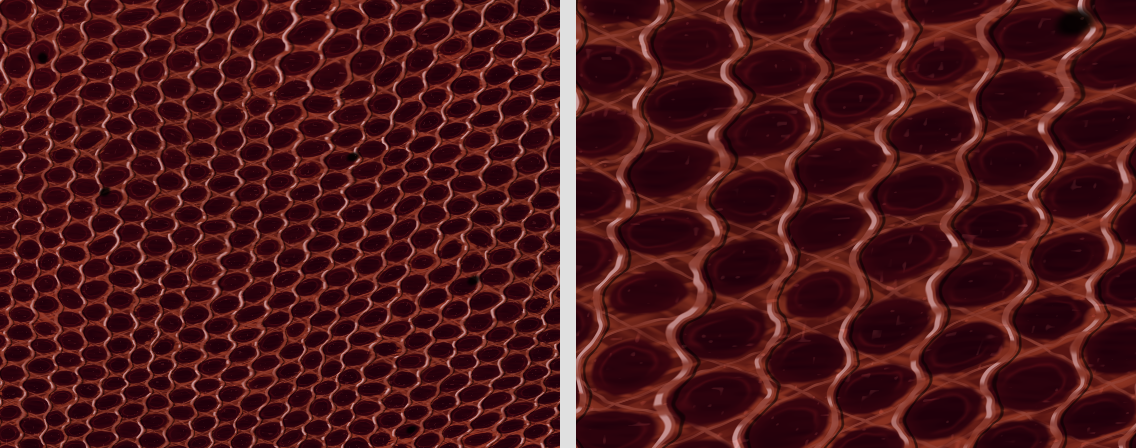
Left, the full canvas; right, a detail of the centre.
This texture is drawn by a Shadertoy shader. Its source:

```glsl
// Dark red reptile leather: staggered oval scales in a web of fibres and glossy cords.

const float COLUMN_WIDTH = 0.066;   // at the top edge, in canvas heights
const float COLUMN_LEAN  = 0.08;    // leftward drift of the columns going down
const float CONVERGENCE  = 0.20;    // narrowing of the columns going down
const float ROWS_TOP     = 17.5;    // rows per canvas height at the top
const float ROWS_GROWTH  = 3.0;     // extra rows gathered toward the bottom
const vec2  SCALE_RADII  = vec2(0.53, 0.415); // oval half size, in cells
const float CORD_SWAY    = 0.10;    // sideways swing of the cords
const float CORD_WIDTH   = 0.045;
const float FIBRE_WIDTH  = 0.018;

const vec3 DEEP    = vec3(0.125, 0.000, 0.040);
const vec3 WINE    = vec3(0.225, 0.018, 0.055);
const vec3 RUST    = vec3(0.330, 0.075, 0.065);
const vec3 COPPER  = vec3(0.530, 0.190, 0.125);
const vec3 ROSE    = vec3(0.630, 0.340, 0.310);
const vec3 GLINT   = vec3(0.830, 0.650, 0.660);
const float TAU = 6.2831853;

float hash(vec2 p) {
    vec3 q = fract(p.xyx * vec3(0.1031, 0.1030, 0.0973));
    q += dot(q, q.yzx + 33.33);
    return fract((q.x + q.y) * q.z);
}

float noise(vec2 p) {
    vec2 i = floor(p), f = fract(p);
    f = f * f * (3.0 - 2.0 * f);
    return mix(mix(hash(i), hash(i + vec2(1, 0)), f.x),
               mix(hash(i + vec2(0, 1)), hash(i + vec2(1, 1)), f.x), f.y);
}

// Canvas position to (column, row), with gentle irregular stretching.
vec2 hideCoords(vec2 p) {
    float t = 1.0 - p.y;
    vec2 g = vec2((p.x + COLUMN_LEAN * t) / (1.0 - CONVERGENCE * t) / COLUMN_WIDTH + 0.3,
                  t * (ROWS_TOP + ROWS_GROWTH * t));
    vec2 drift = vec2(noise(p * 5.0 + 3.0), noise(p * 4.0 + 17.0)) - 0.5;
    vec2 wobble = vec2(noise(g * 0.9 + 40.0), noise(g * 0.9 + 71.0)) - 0.5;
    return g + drift * vec2(0.6, 0.9) + wobble * vec2(0.22, 0.26);
}

// Nearest oval: x = normalised radius, y = random value, zw = offset from its centre.
vec4 nearestScale(vec2 g, vec2 diag) {
    vec4 best = vec4(9.0);
    vec2 base = floor(diag + 0.5);
    for (int j = -1; j <= 1; j++)
    for (int i = -1; i <= 1; i++) {
        vec2 id = base + vec2(i, j);
        float rnd = hash(id + 60.0);
        vec2 jitter = vec2(hash(id + 91.0), hash(id + 133.0)) - 0.5;
        vec2 d = g - vec2(id.y - id.x, 0.5 * (id.x + id.y)) - 0.08 * jitter;
        d.y += d.x * 0.10;
        float size = 0.95 + 0.10 * rnd - 0.22 * step(0.965, rnd);
        float r = length(d / (SCALE_RADII * size));
        if (r < best.x) best = vec4(r, rnd, d);
    }
    return best;
}

float line(float d, float width, float blur) {
    return 1.0 - smoothstep(width - 0.5 * blur, width + blur, abs(d));
}

void mainImage(out vec4 fragColor, in vec2 fragCoord) {
    vec2 p = fragCoord / iResolution.y;
    float blur = 20.0 / iResolution.y;
    vec2 g = hideCoords(p);
    vec2 diag = vec2(g.y - 0.5 * g.x, g.y + 0.5 * g.x); // axes of the crossing fibres
    vec4 cell = nearestScale(g, diag);
    float rough = noise(g * 7.0);

    // Scale faces: dark centre, faint rings and sideways grain, redder toward the upper left
    float warmth = smoothstep(1.0, 0.0, length((p - vec2(0.0, 1.0)) * vec2(0.75, 1.0)));
    float grain = noise(g * vec2(2.5, 15.0));
    float tone = 0.10 + 0.45 * warmth + 0.30 * (cell.y - 0.5) + 0.45 * (grain - 0.4)
               + 0.55 * smoothstep(0.45, 0.95, cell.x);
    vec3 face = mix(DEEP, WINE, clamp(tone, 0.0, 1.3));
    float ring = line(cell.x - 0.66 - 0.12 * (rough - 0.5), 0.02, 0.09);
    face += RUST * ring * 0.30 * smoothstep(0.35, 0.75, noise(g * 2.3 + 9.0));

    // Skin between the scales: fine strands along both diagonals
    float strands = max(noise(diag * vec2(13.0, 2.5)), noise(diag.yx * vec2(13.0, 2.5) + 50.0));
    vec3 skin = mix(RUST, COPPER, smoothstep(0.35, 0.95, strands));
    skin *= 0.88 + 0.24 * noise(p * 6.0 + 5.0);
    vec2 cross2 = abs(fract(diag + 0.05 * (rough - 0.5)) - 0.5);
    float fibre = line(min(cross2.x, cross2.y), FIBRE_WIDTH, blur);
    skin = mix(skin, mix(COPPER, ROSE, 0.5), fibre * (0.25 + 0.6 * rough));

    // Worn patches let the skin creep over the scale edges
    float wear = smoothstep(0.76, 0.92, noise(p * 9.0 + 23.0));
    float edge = cell.x + 0.10 * (rough - 0.5) + 0.25 * wear * strands;
    vec3 color = mix(face, skin, smoothstep(0.87, 1.04, edge));

    // Swaying cords between columns, with a dark crease and broken highlights
    float column = floor(g.x);
    float sway = CORD_SWAY * cos(TAU * (g.y - 0.5 * column));
    float cord = g.x - column - 0.5 - sway + 0.05 * (rough - 0.5);
    color *= 1.0 - 0.55 * line(cord - 0.11, 0.015, blur);
    float body = line(cord, CORD_WIDTH, blur);
    color = mix(color, mix(COPPER, ROSE, rough), body * 0.75);
    float beads = noise(vec2(column * 7.3, g.y * 6.0));
    float sheen = smoothstep(0.38, 0.72, beads) * (0.55 + 0.45 * noise(p * 7.0 + 31.0));
    color = mix(color, GLINT, line(cord + 0.015, 0.025, blur) * sheen);

    // Sparse dark pits and pale specks
    vec2 pit = floor(g * 0.7);
    vec2 pitPos = 0.3 + 0.4 * vec2(hash(pit + 5.0), hash(pit + 8.0));
    float hole = step(0.975, hash(pit + 211.0));
    color *= 1.0 - 0.85 * hole * (1.0 - smoothstep(0.08, 0.20, length(fract(g * 0.7) - pitPos)));
    color += 0.18 * ROSE * smoothstep(0.86, 0.98, noise(g * 11.0 + 80.0));

    fragColor = vec4(clamp(color, 0.0, 1.0), 1.0);
}
```
